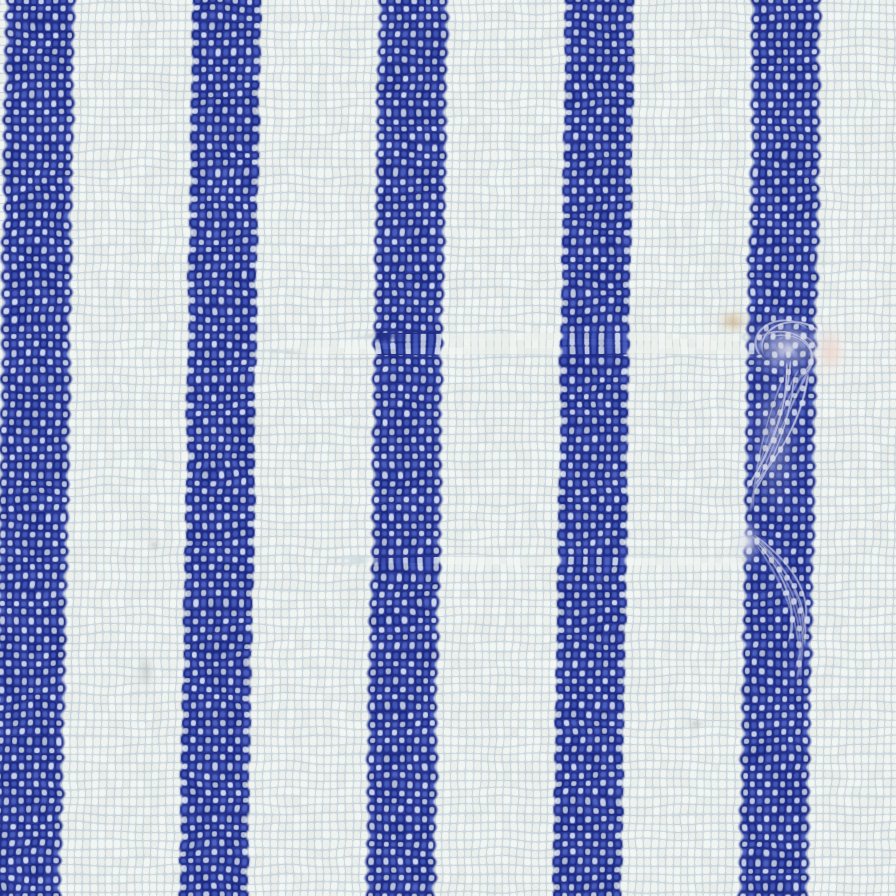
Reproduce this texture procedurally as a Shadertoy shader.

```glsl
// Plain-woven white cloth with five slightly leaning blue warp stripes.
// A product of cosines gives the over-under weave; thick weft pulls, stains,
// specks and a frayed knot made of looped strands add the wear.

const float PI = 3.14159265;
const float PERIOD = 0.2082;       // stripe spacing
const float WARPS = 25.0;          // warp threads per stripe period
const float BLUE_HALF = 4.5;       // half the blue warps in a stripe
const float ROWS = 104.0;          // weft threads down the canvas

const vec3 WHITE_LIT = vec3(0.935, 0.95, 0.935);
const vec3 WHITE_GAP = vec3(0.80, 0.845, 0.87);
const vec3 BLUE_LIT = vec3(0.27, 0.35, 0.73);
const vec3 BLUE_GAP = vec3(0.14, 0.19, 0.54);
const vec3 WEFT_DOT = vec3(0.74, 0.78, 0.87);
const vec3 FIBRE = vec3(0.86, 0.87, 0.92);
const vec3 STAIN = vec3(0.80, 0.69, 0.52);
const vec3 BLUSH = vec3(0.94, 0.84, 0.80);
const vec3 SPECK = vec3(0.66, 0.68, 0.67);

float hash(vec2 p) {
    vec3 q = fract(vec3(p.xyx) * 0.1031);
    q += dot(q, q.yzx + 33.33);
    return fract((q.x + q.y) * q.z);
}

float noise(vec2 p) {
    vec2 i = floor(p), f = fract(p);
    f = f * f * (3.0 - 2.0 * f);
    return mix(mix(hash(i), hash(i + vec2(1, 0)), f.x),
               mix(hash(i + vec2(0, 1)), hash(i + vec2(1, 1)), f.x), f.y);
}

// Soft elliptical spot: 1 at the centre, fading outwards
float spot(vec2 p, vec2 centre, vec2 radius) {
    vec2 d = (p - centre) / radius;
    return exp(-dot(d, d));
}

// Thick weft thread at height y, running from x0 to x1
float weftPull(vec2 p, float y, float x0, float x1) {
    float d = (p.y - y - 0.002 * (noise(vec2(p.x * 14.0, y * 90.0)) - 0.5)) / 0.0052;
    float span = smoothstep(x0, x0 + 0.12, p.x) * (1.0 - smoothstep(x1 - 0.02, x1, p.x));
    return (1.0 - smoothstep(0.6, 1.2, abs(d))) * span;
}

// Bowed strand from a (upper) to b (lower)
float strand(vec2 p, vec2 a, vec2 b, float bow, float width, float px) {
    float t = (p.y - a.y) / (b.y - a.y);
    float x = mix(a.x, b.x, t) + bow * 4.0 * t * (1.0 - t);
    float slope = (b.x - a.x + bow * 4.0 * (1.0 - 2.0 * t)) / (b.y - a.y);
    float d = abs(p.x - x) / sqrt(1.0 + slope * slope);
    float inside = smoothstep(-0.02, 0.04, t) * (1.0 - smoothstep(0.94, 1.02, t));
    return (1.0 - smoothstep(width - px, width + px, d)) * inside;
}

// Woven cloth colour, including stripes and weft pulls
vec3 cloth(vec2 p, float pull) {
    float centre = 0.030 + 0.0155 * p.y + 0.002 * (noise(p * vec2(3.0, 5.0)) - 0.5);
    float u = (p.x - centre) * WARPS / PERIOD + 0.35 * (noise(p * 45.0) - 0.5);
    float v = p.y * ROWS + 0.5 * (noise(p * vec2(25.0, 60.0) + 7.0) - 0.5);

    // Positive where the weft is on top, negative where the warp is
    float over = mix(cos(PI * u) * cos(PI * v), 0.95 * cos(PI * u), pull);
    float tone = hash(floor(vec2(u, v) + 0.5) + 200.0) - 0.5;

    vec3 white = mix(WHITE_GAP, WHITE_LIT, smoothstep(0.0, 0.45, abs(over)));
    white = mix(white, WHITE_LIT, 0.45 * pull) + 0.035 * tone;
    vec3 blue = mix(BLUE_GAP, BLUE_LIT, smoothstep(0.1, 0.9, -over)) + 0.07 * tone;
    blue = mix(blue, WEFT_DOT + 0.12 * tone, smoothstep(0.1, 0.75, over));

    float s = abs(mod(u + 0.5 * WARPS, WARPS) - 0.5 * WARPS);
    float halfWidth = BLUE_HALF + 0.25 * cos(PI * v);
    return mix(white, blue, 1.0 - smoothstep(halfWidth - 0.3, halfWidth + 0.3, s));
}

// Coverage of the frayed knot and its two fans of loose strands
float fray(vec2 p, float px) {
    float tangle = noise(p * 110.0);
    float cover = 0.8 * spot(p, vec2(0.878, 0.612), vec2(0.030, 0.022)) * (0.55 + 0.6 * tangle);
    cover = max(cover, 0.8 * spot(p, vec2(0.835, 0.395), vec2(0.009, 0.016)));
    cover = max(cover, 0.4 * spot(p, vec2(0.865, 0.51), vec2(0.016, 0.05)));
    for (int i = 0; i < 9; i++) {
        float k = float(i);
        float a = hash(vec2(k, 3.0)), b = hash(vec2(k, 11.0)), c = hash(vec2(k, 23.0));
        float fade = 0.4 + 0.4 * c;
        float upper = strand(p, vec2(0.865 + 0.05 * a, 0.60 - 0.03 * b),
                             vec2(0.833 + 0.012 * b, 0.42 + 0.04 * c), 0.03 * (c - 0.5), 0.0012, px);
        float lower = strand(p, vec2(0.833 + 0.008 * a, 0.405),
                             vec2(0.880 + 0.024 * b, 0.225 + 0.07 * c), 0.012 + 0.02 * a, 0.0011, px);
        vec2 q = p - vec2(0.862 + 0.032 * a, 0.600 + 0.024 * b);
        float ring = abs(length(q * vec2(0.85, 1.1)) - 0.012 - 0.020 * c);
        float arc = smoothstep(-0.4, 0.5, cos(atan(q.y, q.x) - PI * (0.2 + 0.7 * b)));
        float loop = (1.0 - smoothstep(0.0013 - px, 0.0013 + px, ring)) * arc;
        cover = max(cover, fade * max(max(upper, 0.85 * lower), loop));
    }
    return clamp(cover, 0.0, 1.0);
}

void mainImage(out vec4 fragColor, in vec2 fragCoord) {
    vec2 p = fragCoord / iResolution.xy;
    float px = 1.0 / iResolution.y;

    float pull = max(weftPull(p, 0.623, 0.36, 0.84), weftPull(p, 0.609, 0.26, 0.86));
    pull = max(pull, weftPull(p, 0.374, 0.34, 0.84));
    vec3 col = cloth(p, pull);

    // Stains beside the knot and small grey specks
    col = mix(col, STAIN, 0.6 * spot(p, vec2(0.818, 0.641), vec2(0.011, 0.009)));
    col = mix(col, BLUSH, 0.8 * spot(p, vec2(0.927, 0.608), vec2(0.012, 0.018)));
    float specks = spot(p, vec2(0.172, 0.392), vec2(0.005)) + spot(p, vec2(0.163, 0.25), vec2(0.007, 0.014))
                 + spot(p, vec2(0.777, 0.192), vec2(0.006, 0.004));
    col = mix(col, SPECK, 0.4 * specks);

    // Loose fibres lie on top
    col = mix(col, FIBRE, fray(p, px));
    fragColor = vec4(col, 1.0);
}
```
